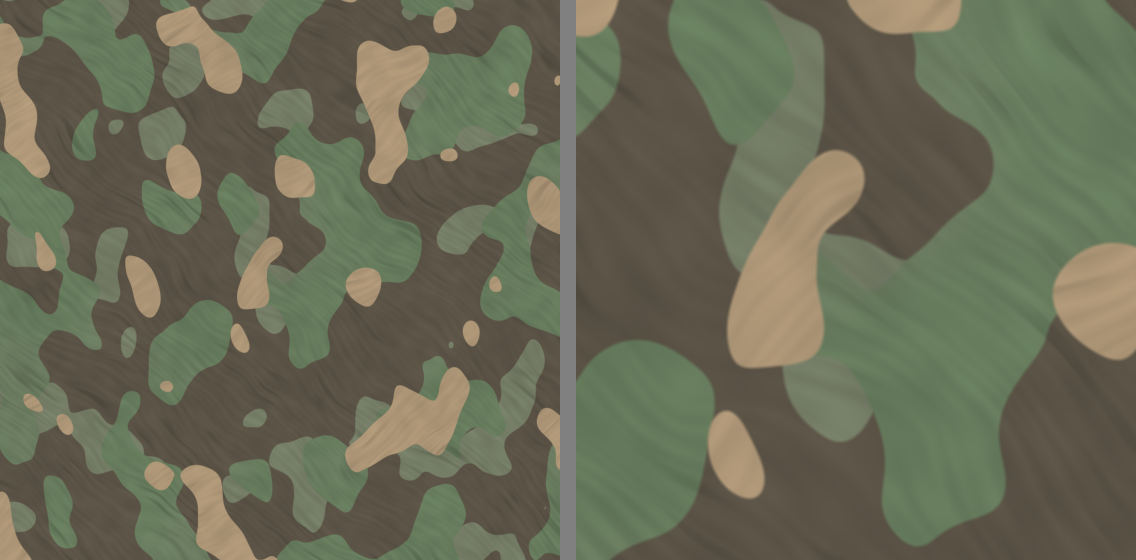
Left: the whole. Right: its middle third, enlarged.
A WebGL 1 fragment shader for this pattern:

```glsl
precision highp float;
// Woodland camouflage: sage, green and tan blobs layered over dark brown.
// Each layer is a two-octave gradient noise cut at a threshold; its edge is
// smoothed by the distance to the contour. Curved brush grain tints the paint.
uniform vec2 u_resolution;

float hash(vec2 cell) {
  return fract(sin(dot(cell, vec2(127.1, 311.7))) * 43758.5453);
}

// Dot product of a random unit gradient at a lattice corner with the offset.
float corner(vec2 cell, vec2 offset) {
  float angle = 6.2832 * hash(cell);
  return dot(vec2(cos(angle), sin(angle)), offset);
}

// Gradient noise, zero mean, standard deviation near 0.22.
float noise(vec2 p) {
  vec2 i = floor(p), f = p - i;
  vec2 u = f * f * f * (f * (f * 6.0 - 15.0) + 10.0);
  vec2 e = vec2(1.0, 0.0);
  return mix(mix(corner(i, f), corner(i + e.xy, f - e.xy), u.x),
             mix(corner(i + e.yx, f - e.yx), corner(i + e.xx, f - e.xx), u.x), u.y);
}

vec2 rotate(vec2 p, float angle) {
  float c = cos(angle), s = sin(angle);
  return mat2(c, -s, s, c) * p;
}

// Blob field, slightly stretched along the rotated vertical axis.
float field(vec2 p, float scale, float angle, float seed) {
  vec2 q = rotate(p, angle) * scale * vec2(1.1, 0.9) + seed;
  return noise(q) + 0.35 * noise(q * 2.0 + 31.7);
}

// Coverage of the region above the threshold, with an even edge width.
float blobs(vec2 p, float scale, float angle, float seed, float threshold) {
  vec2 e = vec2(0.001, 0.0);
  float n = field(p, scale, angle, seed);
  vec2 slope = vec2(field(p + e.xy, scale, angle, seed) - n,
                    field(p + e.yx, scale, angle, seed) - n) / e.x;
  float edge = max(0.0015, 0.75 / min(u_resolution.x, u_resolution.y));
  return smoothstep(-edge, edge, (n - threshold) / max(length(slope), 0.4));
}

// Brush grain along the given direction: faint streaks and patchy dark strokes.
float grain(vec2 p, float angle) {
  vec2 q = rotate(p, angle);
  q.y += 0.05 * noise(p * 5.0 + 7.3) + 0.012 * noise(p * 16.0 + 2.9);
  float streaks = noise(q * vec2(13.0, 115.0));
  float strokes = smoothstep(0.12, 0.42, noise(q * vec2(9.0, 85.0) + 53.1));
  float patches = smoothstep(-0.1, 0.3, noise(p * 9.0 + 17.7));
  return 0.09 * streaks - 0.11 * strokes * patches + 0.012;
}

void main() {
  vec2 p = gl_FragCoord.xy / min(u_resolution.x, u_resolution.y);

  vec3 brown = vec3(0.350, 0.320, 0.270);
  vec3 green = vec3(0.395, 0.478, 0.358);
  vec3 sage = vec3(0.450, 0.482, 0.395);
  vec3 tan_paint = vec3(0.672, 0.582, 0.460);

  // Green drifts slightly towards sage.
  green = mix(green, sage, 0.35 * smoothstep(0.0, 0.4, noise(p * 6.0 + 91.3)));

  // Paint layers, bottom to top.
  float tan_cover = blobs(p, 7.2, 0.3, 63.4, 0.285);
  vec3 color = mix(brown, sage, blobs(p, 8.0, -0.5, 12.6, 0.23));
  color = mix(color, green, blobs(p, 7.0, 0.45, 38.2, 0.105));
  color = mix(color, tan_paint, tan_cover);

  // Grain runs down to the right, and up to the right on tan.
  float tone = mix(grain(p, -0.72), 0.7 * grain(p, 0.65), tan_cover);
  tone += 0.05 * noise(p * 7.0 + 5.1) + 0.05 * noise(p * 34.0 + 23.9);
  gl_FragColor = vec4(color * (1.0 + tone), 1.0);
}
```
